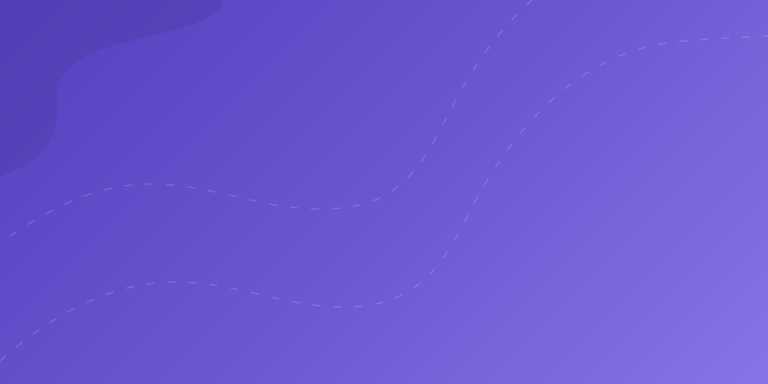
Reproduce this background procedurally as a Shadertoy shader.

```glsl
// Violet diagonal gradient with a dark corner blob and two dashed flowing curves.

// Layout units: the canvas is UNITS high, y runs downwards from the top edge.
const float UNITS = 384.0;

const vec3 DEEP_VIOLET  = vec3(0.333, 0.252, 0.745);
const vec3 MID_VIOLET   = vec3(0.416, 0.340, 0.818);
const vec3 LIGHT_VIOLET = vec3(0.532, 0.453, 0.907);
const vec3 BLOB_COLOR   = vec3(0.310, 0.235, 0.680);
const float BLOB_ALPHA  = 0.48;

const vec3 DASH_COLOR   = vec3(1.0);
const float DASH_ALPHA  = 0.15;
const float DASH_WIDTH  = 1.4;
const float DASH_LENGTH = 8.0;
const float DASH_PERIOD = 21.0;
const int CURVE_STEPS   = 20;

// A path being traced: pen position, length so far, and the nearest point found.
struct Path {
    vec2 pen;
    float len;
    float dist;
    float arc;
    float side;
};

Path startPath(vec2 start) {
    return Path(start, 0.0, 1e5, 0.0, -1.0);
}

vec2 bezier(vec2 a, vec2 b, vec2 c, vec2 d, float t) {
    float u = 1.0 - t;
    return u * u * u * a + 3.0 * u * u * t * b + 3.0 * u * t * t * c + t * t * t * d;
}

// Extends the path by a cubic, keeping the point nearest to p.
void curveTo(inout Path path, vec2 p, vec2 c1, vec2 c2, vec2 end) {
    vec2 start = path.pen;
    for (int i = 1; i <= CURVE_STEPS; i++) {
        vec2 next = bezier(start, c1, c2, end, float(i) / float(CURVE_STEPS));
        vec2 edge = next - path.pen;
        vec2 rel = p - path.pen;
        float h = clamp(dot(rel, edge) / dot(edge, edge), 0.0, 1.0);
        float d = length(rel - h * edge);
        float edgeLength = length(edge);
        if (d < path.dist) {
            path.dist = d;
            path.arc = path.len + h * edgeLength;
            path.side = sign(edge.x * rel.y - edge.y * rel.x);
        }
        path.len += edgeLength;
        path.pen = next;
    }
}

// Share of a pixel covered by a band of the given half width.
float bandCoverage(float dist, float halfWidth, float pixel) {
    float limit = min(1.0, 2.0 * halfWidth / pixel);
    return clamp((halfWidth - dist) / pixel + 0.5, 0.0, limit);
}

float dashes(Path path, float pixel) {
    float halfPeriod = 0.5 * DASH_PERIOD;
    float offset = mod(path.arc - 0.5 * DASH_LENGTH + halfPeriod, DASH_PERIOD);
    float along = bandCoverage(abs(offset - halfPeriod), 0.5 * DASH_LENGTH, pixel);
    return along * bandCoverage(path.dist, 0.5 * DASH_WIDTH, pixel);
}

Path upperCurve(vec2 p) {
    Path path = startPath(vec2(10, 236));
    curveTo(path, p, vec2(56, 205), vec2(100, 184), vec2(150, 184));
    curveTo(path, p, vec2(213, 184), vec2(257, 209), vec2(320, 209));
    curveTo(path, p, vec2(385, 209), vec2(412, 184), vec2(440, 130));
    curveTo(path, p, vec2(461, 90), vec2(483, 44), vec2(532, 0));
    return path;
}

Path lowerCurve(vec2 p) {
    Path path = startPath(vec2(0, 361));
    curveTo(path, p, vec2(52, 314), vec2(112, 282), vec2(175, 282));
    curveTo(path, p, vec2(238, 282), vec2(282, 307), vec2(345, 307));
    curveTo(path, p, vec2(412, 307), vec2(440, 270), vec2(464.5, 222));
    curveTo(path, p, vec2(506, 137), vec2(570, 60), vec2(660, 44));
    curveTo(path, p, vec2(695, 39), vec2(735, 37), vec2(780, 36));
    return path;
}

// Outline of the corner blob; its side is positive towards the corner.
Path blobEdge(vec2 p) {
    Path path = startPath(vec2(222, -5));
    curveTo(path, p, vec2(226, 14), vec2(200, 24), vec2(160, 34));
    curveTo(path, p, vec2(108, 46), vec2(55, 57), vec2(57, 100));
    curveTo(path, p, vec2(60, 130), vec2(52, 160), vec2(-5, 178));
    return path;
}

void mainImage(out vec4 fragColor, in vec2 fragCoord) {
    float pixel = UNITS / iResolution.y;
    vec2 size = iResolution.xy * pixel;
    vec2 p = vec2(fragCoord.x, iResolution.y - fragCoord.y) * pixel;

    // Diagonal gradient
    float t = (p.x + p.y) / (size.x + size.y);
    vec3 color = mix(DEEP_VIOLET, MID_VIOLET, min(2.0 * t, 1.0));
    color = mix(color, LIGHT_VIOLET, max(2.0 * t - 1.0, 0.0));

    // Corner blob
    Path blob = blobEdge(p);
    float inside = clamp(blob.side * blob.dist / pixel + 0.5, 0.0, 1.0);
    color = mix(color, BLOB_COLOR, BLOB_ALPHA * inside);

    // Dashed curves
    float line = max(dashes(upperCurve(p), pixel), dashes(lowerCurve(p), pixel));
    color = mix(color, DASH_COLOR, DASH_ALPHA * line);

    fragColor = vec4(color, 1.0);
}
```
